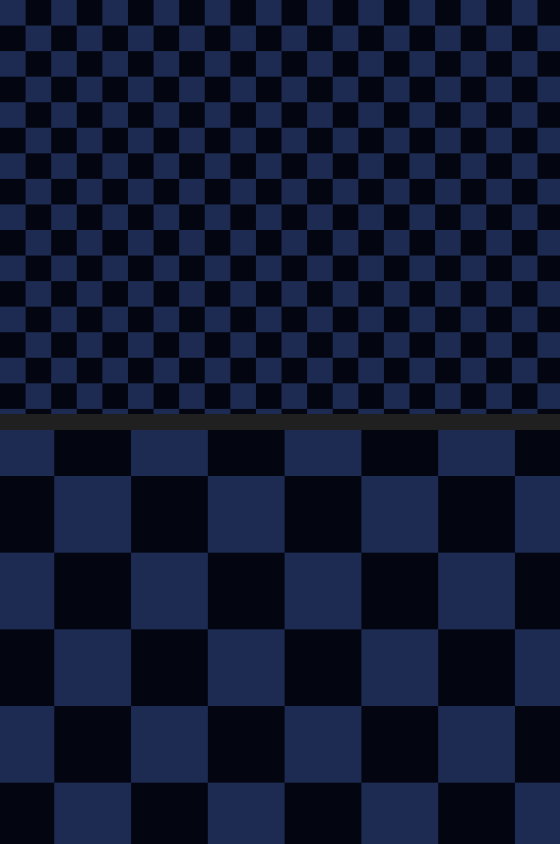
Top: the whole. Bottom: its middle third, enlarged.
Give the GLSL for this pattern, as a Shadertoy shader.

```glsl
// Two-tone checkerboard in navy and near-black, counted from the top left corner.
// Each axis is a box-filtered square wave of +1 and -1; the product of the two
// waves gives the checks, with edges smoothed over one pixel at any size.

const vec2 CELLS = vec2(21.88, 16.2);          // cells across and down the canvas
const vec3 NAVY = vec3(0.114, 0.170, 0.326);   // top left cell
const vec3 INK = vec3(0.012, 0.025, 0.068);
const float EDGE_PIXELS = 1.0;                 // width of the smoothed edge

// Alternates +1 and -1 per unit, ramping through zero at each boundary.
vec2 squareWave(vec2 p, vec2 edgeWidth) {
    vec2 parity = 1.0 - 2.0 * mod(floor(p), 2.0);
    vec2 edgeDistance = 0.5 - abs(fract(p) - 0.5);
    return parity * clamp(2.0 * edgeDistance / edgeWidth, 0.0, 1.0);
}

void mainImage(out vec4 fragColor, in vec2 fragCoord) {
    // Cell coordinates, with y running down from the top edge
    vec2 uv = fragCoord / iResolution.xy;
    vec2 p = vec2(uv.x, 1.0 - uv.y) * CELLS;

    // Combine the two axes into checks
    vec2 wave = squareWave(p, EDGE_PIXELS * CELLS / iResolution.xy);
    float check = 0.5 + 0.5 * wave.x * wave.y;

    fragColor = vec4(mix(INK, NAVY, check), 1.0);
}
```
